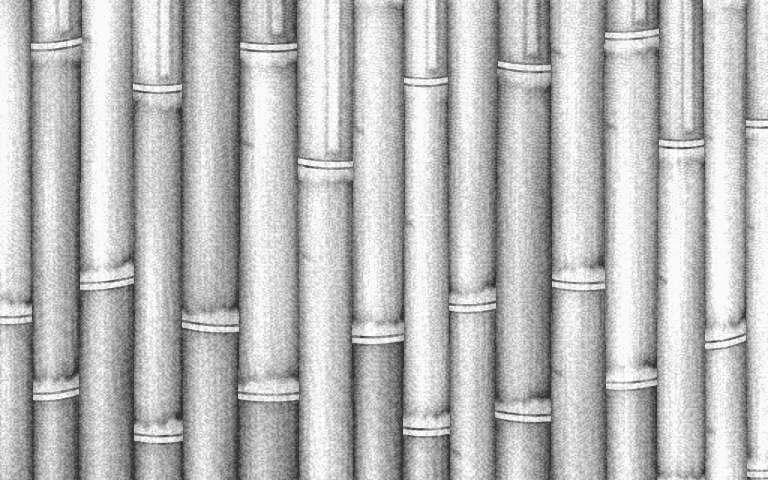
Reproduce this texture procedurally as a WebGL 1 fragment shader.

```glsl
precision highp float;
// A grey bamboo fence: sixteen upright stalks of uneven width, side by side.
// Summed cosines place the stalk edges and nodes; each stalk is shaded across
// its width, then given collars, smudges, scars, fibres and a fine grain.

uniform vec2 u_resolution;

// Lengths are in canvas heights; "across" values are fractions of a stalk.
const float TAU = 6.2831853;
const float STALK_PITCH = 0.10625;
const float FIRST_EDGE = -0.025;
const float NODE_SPACING = 0.72;
const float NODE_BASE = 0.198;
const float BODY_TONE = 0.82;
const float LEFT_SHADE = 0.46;
const float RIGHT_SHADE = 0.53;
const float HIGHLIGHT = 0.16;
const float SEGMENT_VARIATION = 0.15;
const float MOTTLE_STRENGTH = 0.14;
const float FIBRE_STRENGTH = 0.08;
const float GRAIN_STRENGTH = 0.25;
const float GRAIN_ROWS = 320.0;
const float COLLAR_HEIGHT = 0.034;
const float INK = 0.27;
const float PALE = 0.96;

float hash(vec2 p) {
  return fract(sin(dot(p, vec2(127.1, 311.7))) * 43758.55);
}

float noise(vec2 p) {
  vec2 c = floor(p), f = fract(p);
  f = f * f * (3.0 - 2.0 * f);
  return mix(mix(hash(c), hash(c + vec2(1.0, 0.0)), f.x),
             mix(hash(c + vec2(0.0, 1.0)), hash(c + 1.0), f.x), f.y);
}

float bell(float x, float width) {
  return exp(-x * x / (width * width));
}

float stroke(float d, float halfWidth) {
  float soft = 0.75 / u_resolution.y;
  return 1.0 - smoothstep(halfWidth - soft, halfWidth + soft, abs(d));
}

// Left border of stalk k, leaning a little with height.
float stalkEdge(float k, float y) {
  return FIRST_EDGE + STALK_PITCH * k
    + 0.0125 * cos(TAU * (k - 7.0) / 6.0)
    + 0.0104 * cos(TAU * (k - 9.5) / 16.0)
    - 0.021 * bell(k - 1.5, 1.0)
    + 0.003 * sin(3.0 * y + 2.3 * k);
}

// Height of the lower node of stalk k.
float lowerNode(float k) {
  return NODE_BASE - 0.167 * cos(TAU * (0.43 * k - 0.42))
    - 0.094 * cos(TAU * (k - 6.0) / 8.0)
    + 0.083 * cos(TAU * (k - 0.9) / 3.4);
}

// Ridge, dark creases, pale collar and ragged smudge; v is height past the node.
float drawNode(float tone, float v, float across, float smudge, float seed) {
  float rim = COLLAR_HEIGHT + 0.008 * (across - 0.5)
    + 0.005 * sin(5.0 * across + seed) + 0.003 * sin(19.0 * across + 2.0 * seed);
  float ragged = (0.35 + 0.75 * noise(vec2(across * 11.0 + seed * 9.0, v * 40.0)))
    * mix(0.6, 1.1, across);
  float past = v - rim;
  float stain = smoothstep(-0.016, 0.003, past) * exp(-max(past, 0.0) / 0.016);
  float collar = smoothstep(0.0, 0.008, v) * (1.0 - smoothstep(-0.022, 0.002, past));
  tone -= 0.40 * smudge * ragged * stain;
  tone = mix(tone, PALE, 0.42 * smudge * collar);
  tone -= 0.16 * smoothstep(0.010, 0.014, -v) * exp(-max(-v - 0.013, 0.0) / 0.018);
  float lit = 0.55 + 0.4 * bell(across - 0.45, 0.4);
  tone = mix(tone, PALE, lit * stroke(v + 0.006, 0.0055));
  float pressure = 0.35 + 0.6 * noise(vec2(across * 5.0, seed * 7.0));
  tone = mix(tone, INK, pressure * stroke(v - 0.0025, 0.0024));
  return mix(tone, INK, 0.7 * pressure * stroke(v + 0.0135, 0.0021));
}

void main() {
  vec2 p = gl_FragCoord.xy / u_resolution.y;

  // Find the stalk and the position across it.
  float k = 0.0;
  for (int i = 1; i < 18; i++) k += step(stalkEdge(float(i), p.y), p.x);
  float left = stalkEdge(k, p.y);
  float width = stalkEdge(k + 1.0, p.y) - left;
  float across = (p.x - left) / width;

  // Find the segment and the nearest node along a tilted, bowed height.
  float tilt = (hash(vec2(k, 4.0)) - 0.35) * 0.028;
  float bow = 0.018 * (across - 0.5) * (across - 0.5);
  float along = (p.y - lowerNode(k) - tilt * (across - 0.5) - bow) / NODE_SPACING;
  float segment = floor(along);
  float node = floor(along + 0.5);
  float d = (along - node) * NODE_SPACING;
  float above = fract(along) * NODE_SPACING;
  float seed = hash(vec2(k + 3.0, segment + 5.0));

  // Rounded body, with the side shadows easing where the node flares.
  float flare = 1.0 - 0.4 * bell(d, 0.025);
  float tone = BODY_TONE + SEGMENT_VARIATION * (seed - 0.5)
    - 2.6 * (width - STALK_PITCH) - 0.07 * step(segment, -0.5);
  tone += HIGHLIGHT * bell(across - 0.37, 0.19);
  tone -= flare * (LEFT_SHADE * exp(-across / 0.10)
    + RIGHT_SHADE * exp((across - 1.0) / 0.16));
  tone += MOTTLE_STRENGTH * (noise(vec2(across * 2.5 + k * 7.0, p.y * 5.0)) - 0.5);

  // Shallow pale groove on the top segments.
  float groove = max(abs(across - 0.65) - 0.09, 6.0 * (0.035 - above));
  float grooved = step(0.5, segment);
  tone += grooved * (0.14 * (1.0 - smoothstep(-0.04, 0.02, groove))
    - 0.12 * bell(groove - 0.04, 0.04));

  // Small scar beside the left border.
  vec2 scar = vec2(across - 0.13, (above - 0.2 - 0.35 * seed) * 9.0 + across * 0.4);
  tone -= 0.20 * step(0.35, seed) * bell(scar.x, 0.11) * bell(scar.y, 0.06);

  // Nodes, fibres and grain.
  float side = node < 0.5 ? 1.0 : -1.0;
  float smudge = node < 0.5 ? 1.0 : 0.2 + 0.6 * hash(vec2(k, 8.0));
  tone = drawNode(tone, d * side, across, smudge, k + node);
  tone += FIBRE_STRENGTH * (noise(vec2(p.x * 230.0, p.y * 9.0 + k)) - 0.5);
  tone += GRAIN_STRENGTH * (noise(p * GRAIN_ROWS - 0.5) - 0.5);
  gl_FragColor = vec4(vec3(clamp(tone, 0.2, 0.98)), 1.0);
}
```
